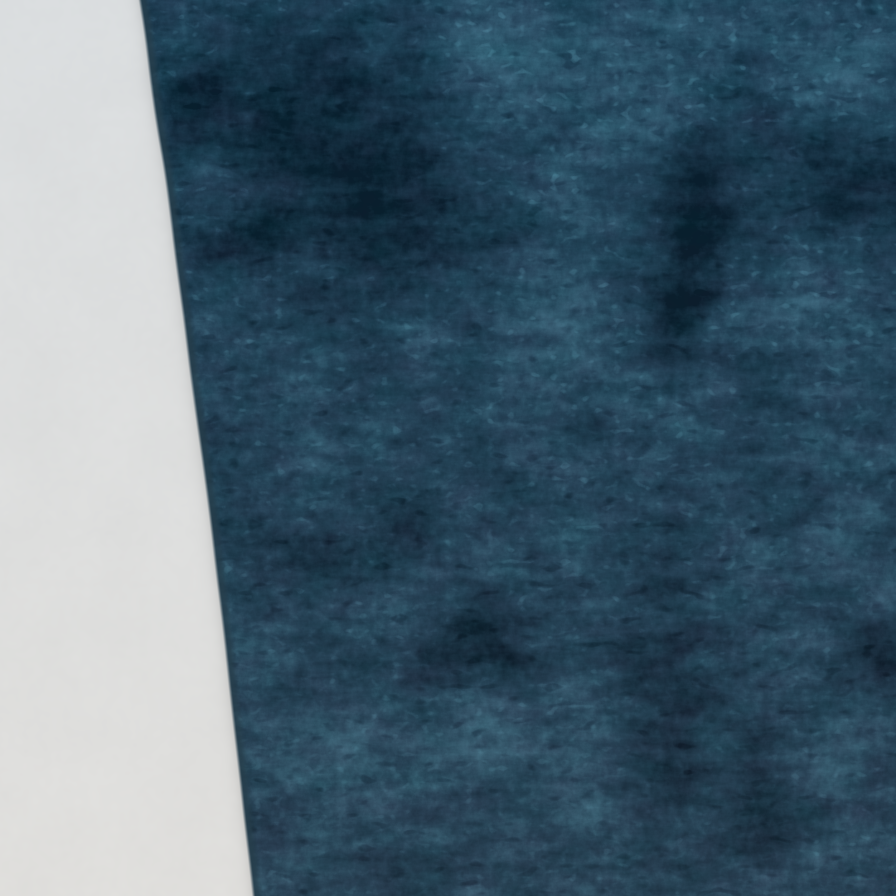
This texture is drawn by a Shadertoy shader. Its source:

```glsl
// Draws a brushed blue velvet rug with shaded pile, lying on a pale floor.

const vec3 FLOOR_TOP = vec3(0.855, 0.868, 0.875);
const vec3 FLOOR_BOTTOM = vec3(0.875, 0.872, 0.862);
const vec3 PILE_DARK = vec3(0.045, 0.118, 0.172);
const vec3 PILE_MID = vec3(0.145, 0.262, 0.340);
const vec3 PILE_LIGHT = vec3(0.255, 0.425, 0.505);
const vec3 BINDING = vec3(0.150, 0.240, 0.290);
const float EDGE_BOTTOM = 0.283;    // rug edge x at the bottom
const float EDGE_TOP = 0.156;       // rug edge x at the top
const float EDGE_BOW = 0.020;
const float EDGE_SOFTNESS = 0.0025;
const float BASE_TONE = 0.54;
const float WARP = 0.030;
const float SHADE_LOW = 0.27;       // shade depth at the bottom
const float SHADE_HIGH = 0.42;      // shade depth at the top
const float SHEEN_GAIN = 0.18;
const float CLOUD_GAIN = 0.28;
const float STREAK_GAIN = 0.23;
const float GRAIN_GAIN = 0.19;
const float GLINT_GAIN = 0.24;
const float NICK_GAIN = 0.17;

// Brushed areas: centre xy, radii zw
const int SHADE_COUNT = 12;
const vec4 SHADES[SHADE_COUNT] = vec4[](
    vec4(0.445, 0.77, 0.075, 0.13), vec4(0.33, 0.86, 0.085, 0.12),
    vec4(0.215, 0.89, 0.035, 0.05), vec4(0.255, 0.735, 0.055, 0.03),
    vec4(0.785, 0.77, 0.045, 0.11), vec4(0.745, 0.66, 0.035, 0.07),
    vec4(0.96, 0.785, 0.09, 0.06), vec4(0.745, 0.22, 0.05, 0.13),
    vec4(0.85, 0.10, 0.05, 0.05), vec4(0.51, 0.28, 0.10, 0.045),
    vec4(0.37, 0.385, 0.12, 0.035), vec4(0.99, 0.26, 0.04, 0.06));
const int SHEEN_COUNT = 11;
const vec4 SHEENS[SHEEN_COUNT] = vec4[](
    vec4(0.52, 0.96, 0.09, 0.04), vec4(0.66, 0.90, 0.11, 0.08),
    vec4(0.61, 0.635, 0.10, 0.07), vec4(0.90, 0.66, 0.09, 0.045),
    vec4(0.92, 0.95, 0.10, 0.05), vec4(0.24, 0.95, 0.035, 0.04),
    vec4(0.56, 0.18, 0.13, 0.045), vec4(0.37, 0.16, 0.09, 0.05),
    vec4(0.91, 0.14, 0.05, 0.03), vec4(0.98, 0.36, 0.05, 0.03),
    vec4(0.37, 0.31, 0.08, 0.03));

vec2 hashGradient(vec2 cell) {
    vec3 p = fract(vec3(cell.xyx) * vec3(0.1031, 0.1030, 0.0973));
    p += dot(p, p.yzx + 33.33);
    return fract((p.xx + p.yz) * p.zy) * 2.0 - 1.0;
}

float gradientNoise(vec2 p) {
    vec2 i = floor(p), f = fract(p);
    vec2 u = f * f * f * (f * (f * 6.0 - 15.0) + 10.0);
    vec2 e = vec2(0.0, 1.0);
    float low = mix(dot(hashGradient(i), f),
                    dot(hashGradient(i + e.yx), f - e.yx), u.x);
    float high = mix(dot(hashGradient(i + e.xy), f - e.xy),
                     dot(hashGradient(i + e.yy), f - e.yy), u.x);
    return mix(low, high, u.y);
}

float fbm(vec2 p) {
    float sum = 0.0, amplitude = 1.0;
    for (int i = 0; i < 4; i++) {
        sum += amplitude * gradientNoise(p);
        p = p * 2.03 + 17.3;
        amplitude *= 0.55;
    }
    return sum;
}

float blob(vec2 p, vec4 area) {
    vec2 d = (p - area.xy) / area.zw;
    return exp(-dot(d, d));
}

float pileTone(vec2 uv) {
    vec2 p = uv + WARP * vec2(fbm(uv * 14.0), fbm(uv * 14.0 + 41.0));
    float shade = 0.0, sheen = 0.0;
    for (int i = 0; i < SHADE_COUNT; i++) shade += blob(p, SHADES[i]);
    for (int i = 0; i < SHEEN_COUNT; i++) sheen += blob(p, SHEENS[i]);
    float depth = mix(SHADE_LOW, SHADE_HIGH, smoothstep(0.3, 0.8, uv.y));
    float tone = BASE_TONE - depth * min(shade, 1.1) + SHEEN_GAIN * min(sheen, 1.2);

    // Clouding, woven rows and short fibres
    tone += CLOUD_GAIN * fbm(uv * vec2(10.0, 17.0) + 5.0);
    tone += STREAK_GAIN * fbm(uv * vec2(16.0, 54.0) + 23.0);
    tone += GRAIN_GAIN * fbm(uv * vec2(85.0, 75.0) + 61.0);

    // Bright fibre tips, stronger towards the top, and dark nicks between rows
    float tips = gradientNoise(uv * vec2(85.0, 130.0) + 9.0);
    float glint = smoothstep(0.16, 0.48, tips) * mix(0.5, 1.0, uv.y);
    float nick = smoothstep(0.18, 0.48, gradientNoise(uv * vec2(48.0, 105.0) + 33.0));
    return tone + GLINT_GAIN * glint * smoothstep(0.1, 0.6, tone) - NICK_GAIN * nick;
}

vec3 pileColor(vec2 uv) {
    float tone = clamp(pileTone(uv), 0.0, 1.15);
    vec3 color = mix(PILE_DARK, PILE_MID, min(tone / 0.55, 1.0));
    color = mix(color, PILE_LIGHT, max((tone - 0.55) / 0.45, 0.0));
    float hue = fbm(uv * vec2(18.0, 26.0) + 80.0);
    color += hue * vec3(-0.020, 0.012, 0.002);
    return color + (uv.y - 0.5) * vec3(-0.030, 0.000, 0.012);
}

void mainImage(out vec4 fragColor, in vec2 fragCoord) {
    vec2 uv = fragCoord / iResolution.xy;
    float edgeX = mix(EDGE_BOTTOM, EDGE_TOP, uv.y) + EDGE_BOW * uv.y * (1.0 - uv.y);
    edgeX += 0.002 * gradientNoise(vec2(uv.y * 9.0, 3.5));
    float inside = uv.x - edgeX;

    // Floor with faint mottling and a contact shadow
    vec3 ground = mix(FLOOR_BOTTOM, FLOOR_TOP, uv.y);
    ground += 0.010 * fbm(uv * 12.0) + 0.006 * gradientNoise(uv * 90.0);
    ground *= 1.0 - 0.10 * exp(min(inside, 0.0) / 0.006);

    // Rug with its narrow bound edge
    float binding = 1.0 - smoothstep(0.003, 0.012, inside);
    vec3 rug = mix(pileColor(uv), BINDING, 0.75 * binding);

    float softness = max(EDGE_SOFTNESS, 1.0 / iResolution.x);
    float cover = smoothstep(-softness, softness, inside);
    fragColor = vec4(clamp(mix(ground, rug, cover), 0.0, 1.0), 1.0);
}
```
